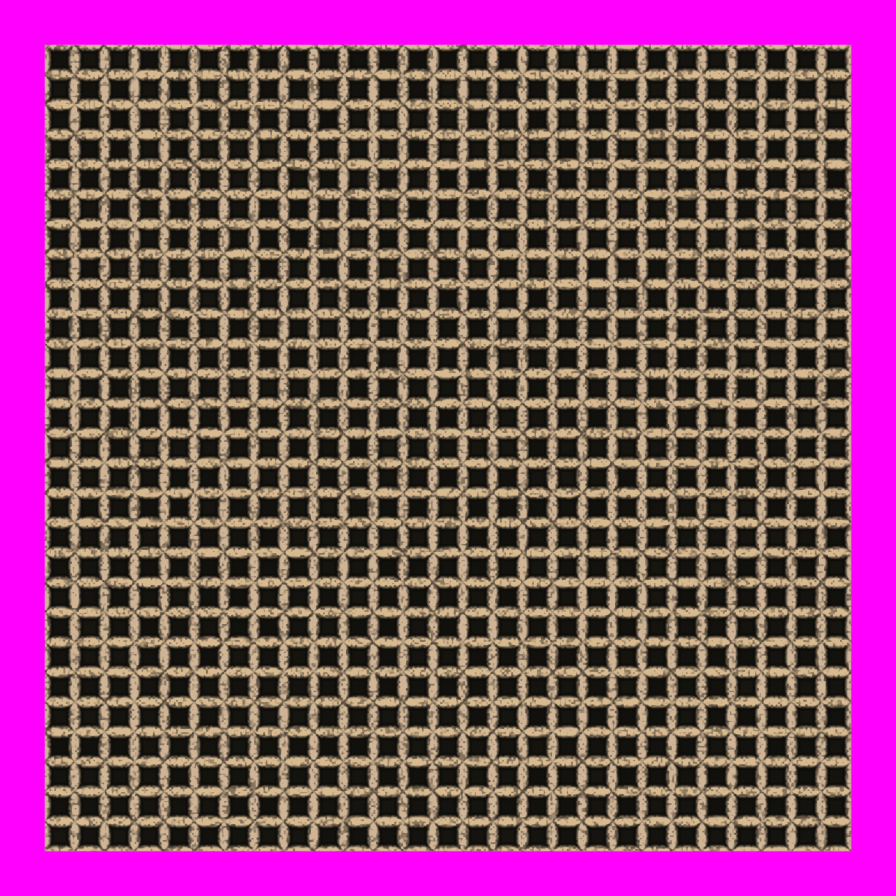
A Shadertoy shader for this pattern:

```glsl
const float CELLS = 30.0;        // grid pitches across the canvas
const float MARGIN = 1.5;        // plain border, in pitches
const float GRAIN = 390.0;       // grain cells across the canvas
const vec3 BORDER = vec3(1.0, 0.0, 1.0);
const vec3 TAN = vec3(0.83, 0.73, 0.59);
const vec3 BROWN = vec3(0.30, 0.26, 0.21);
const vec3 HOLE = vec3(0.075, 0.072, 0.055);

float hash(vec2 p) {
    vec3 q = fract(vec3(p.xyx) * 0.1031);
    q += dot(q, q.yzx + 33.33);
    return fract((q.x + q.y) * q.z);
}

// Value noise that wraps after a whole number of cells
float wrapNoise(vec2 uv, float period) {
    vec2 p = uv * period;
    vec2 i = floor(p);
    vec2 f = fract(p);
    f = f * f * (3.0 - 2.0 * f);
    float a = hash(mod(i, period));
    float b = hash(mod(i + vec2(1.0, 0.0), period));
    float c = hash(mod(i + vec2(0.0, 1.0), period));
    float d = hash(mod(i + 1.0, period));
    return mix(mix(a, b, f.x), mix(c, d, f.x), f.y);
}

// Dark recess with a slightly lighter square floor
vec3 holeColor(float radius, float variation, float aa) {
    float innerFloor = 1.0 - smoothstep(0.19 - aa, 0.21 + aa, radius);
    return HOLE * mix(0.72, 1.0 + 0.3 * variation, innerFloor);
}

// Rounded strand segments, pinched where they cross
vec3 meshColor(vec2 grid, float grain, float aa) {
    vec2 cell = floor(grid + 0.5);
    vec2 a = abs(grid - cell);
    float radius = max(a.x, a.y);
    float along = min(a.x, a.y);
    float across = 0.5 - radius;

    // Strand profile and speckle
    float profile = 1.0 - smoothstep(0.05, 0.275, across + 0.15 * along * along);
    float speckle = mix(0.58, 1.12, smoothstep(0.12, 0.72, grain));
    float light = profile * speckle;

    // Diagonal seams between neighbouring segments
    float seam = smoothstep(0.0, 0.09 + aa, radius - along);
    light *= mix(0.66, 1.0, seam);

    // Upright strands are a little cooler than level ones
    float upright = smoothstep(-aa, aa, a.x - a.y);
    vec3 fibre = TAN * mix(vec3(1.02, 1.0, 0.96), vec3(0.98, 0.97, 1.0), upright);

    vec3 hole = holeColor(radius, hash(cell) - 0.5, aa);
    vec3 color = mix(hole, BROWN, smoothstep(0.0, 0.4, light));
    return mix(color, fibre, smoothstep(0.25, 1.0, light));
}

void mainImage(out vec4 fragColor, in vec2 fragCoord) {
    vec2 uv = fragCoord / iResolution.xy;
    vec2 grid = uv * CELLS;
    float aa = CELLS / min(iResolution.x, iResolution.y);

    float grain = 0.7 * wrapNoise(uv, GRAIN) + 0.3 * wrapNoise(uv, GRAIN * 0.5);
    vec3 mesh = meshColor(grid, grain, aa);

    // Square mesh panel inside the plain border
    vec2 fromCentre = abs(grid - 0.5 * CELLS);
    float edge = max(fromCentre.x, fromCentre.y) - (0.5 * CELLS - MARGIN);
    vec3 color = mix(mesh, BORDER, smoothstep(-aa, aa, edge));
    fragColor = vec4(color, 1.0);
}
```
